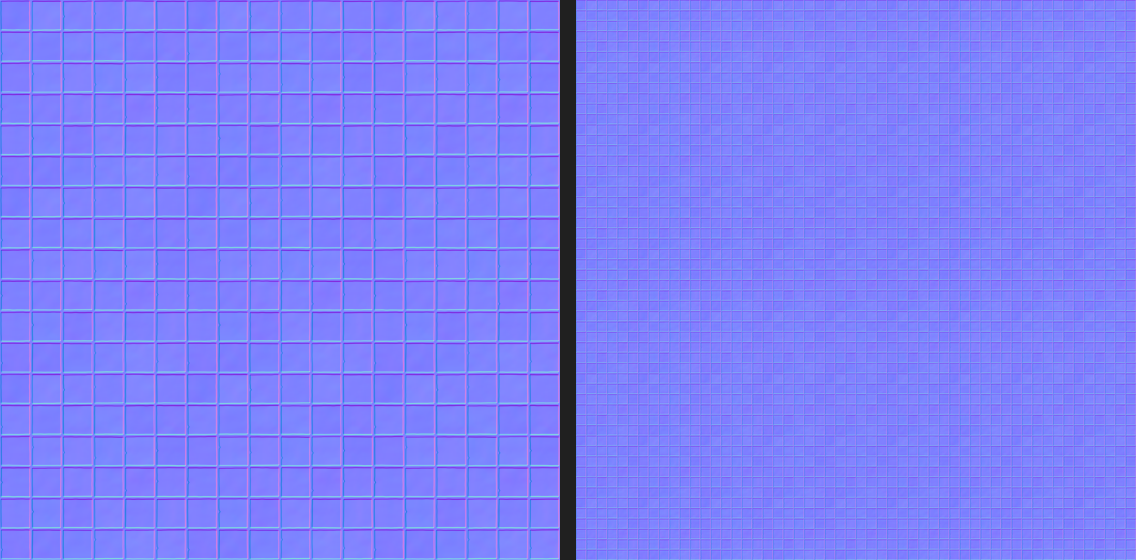
Left: one tile. Right: repeated 3 by 3.
Write a WebGL 1 fragment shader that draws this texture map.

```glsl
precision highp float;
// Tangent-space normal map of 18 x 18 raised square tiles with thin grooves.
// Each tile gets a bevel, a slight tilt, a soft uneven face and crooked edges;
// the random seeds repeat every 6 tiles, so the map wraps on all sides.

uniform vec2 u_resolution;

vec2 hash2(vec2 p) {
  vec3 h = fract(p.xyx * vec3(0.1031, 0.1030, 0.0973));
  h += dot(h, h.yzx + 33.33);
  return fract((h.xx + h.yz) * h.zy);
}

float valueNoise(vec2 p) {
  vec2 i = floor(p);
  vec2 f = fract(p);
  f = f * f * f * (f * (f * 6.0 - 15.0) + 10.0);
  float bottom = mix(hash2(i).x, hash2(i + vec2(1.0, 0.0)).x, f.x);
  float top = mix(hash2(i + vec2(0.0, 1.0)).x, hash2(i + 1.0).x, f.x);
  return mix(bottom, top, f.y);
}

// Gentle dents in the face of a tile, as a slope
vec2 faceSlope(vec2 p) {
  float here = valueNoise(p);
  return vec2(valueNoise(p + vec2(0.1, 0.0)) - here,
              valueNoise(p + vec2(0.0, 0.1)) - here) * 10.0;
}

// Inset of two opposite sides: random offset, skew and a fine wobble
vec2 sideInset(float along, vec2 seed) {
  vec2 offset = hash2(seed + 3.0);
  vec2 skew = hash2(seed + 7.0) - 0.5;
  vec2 wobble = vec2(valueNoise(vec2(along * 7.0, 0.5) + seed),
                     valueNoise(vec2(along * 7.0, 9.5) + seed)) - 0.5;
  return 0.006 + 0.014 * offset + 0.026 * skew * (along - 0.5) + 0.010 * wobble;
}

vec3 tileNormal(vec2 p) {
  vec2 q = fract(p);
  vec2 seed = mod(floor(p), 6.0) * 31.0 + 11.0;

  // Crooked outline, with a small chip in the left side of some tiles
  vec2 insetX = sideInset(q.y, seed);
  vec2 insetY = sideInset(q.x, seed + 13.0);
  vec2 chip = hash2(seed + 19.0);
  float chipOffset = (q.y - mix(0.2, 0.8, chip.y)) / 0.035;
  insetX.x += 0.03 * step(0.75, chip.x) * exp(-chipOffset * chipOffset);

  // Rounded bevel: flat in the groove, steep halfway up, flat on the face
  vec2 low = q - vec2(insetX.x, insetY.x);
  vec2 high = 1.0 - vec2(insetX.y, insetY.y) - q;
  vec2 reach = max(0.058 - min(low, high), 0.0) / 0.058;
  float t = length(reach);
  vec2 outward = sign(q - 0.5) * reach / max(t, 0.001);
  float steepness = smoothstep(0.0, 0.4, t) * (1.0 - smoothstep(0.65, 1.05, t));

  // Strength differs from side to side
  vec2 strength = mix(hash2(seed + 23.0), hash2(seed + 29.0), step(0.5, q));
  vec2 slope = outward * steepness * mix(vec2(0.55, 0.6), vec2(0.85, 0.95), strength);

  // Tilt and dents, faded out inside the groove
  vec2 tilt = (hash2(seed + 37.0) - 0.5) * vec2(0.07, 0.09);
  vec2 dents = faceSlope(q * 2.6 + seed) * 0.028
             + faceSlope(q * 6.0 + seed + 41.0) * 0.009;
  slope += (tilt + dents) * (1.0 - smoothstep(0.6, 1.0, t));
  return normalize(vec3(slope, 1.0));
}

void main() {
  // Average 3 x 3 samples per pixel for smooth edges
  vec3 normal = vec3(0.0);
  for (int y = 0; y < 3; y++) {
    for (int x = 0; x < 3; x++) {
      vec2 shift = (vec2(float(x), float(y)) - 1.0) / 3.0;
      normal += tileNormal((gl_FragCoord.xy + shift) / u_resolution * 18.0);
    }
  }
  normal /= 9.0;

  // Green points down, with a faint bias
  vec3 colour = 0.5 + 0.5 * normal * vec3(1.0, -1.0, 1.0);
  gl_FragColor = vec4(colour + vec3(0.0, 0.006, 0.0), 1.0);
}
```
